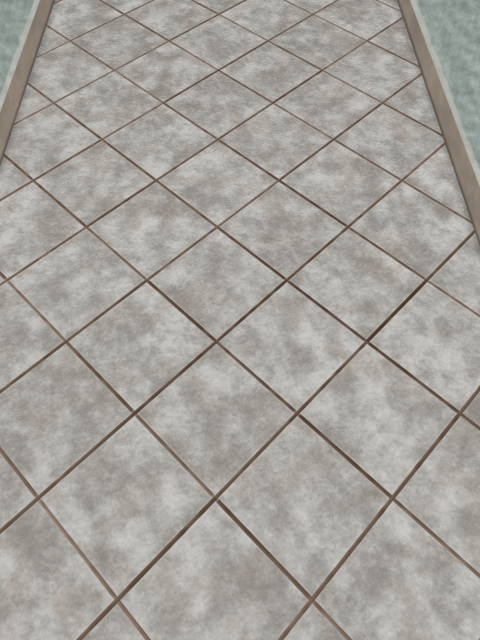
A Shadertoy shader for this texture:

```glsl
const vec3 TILE_LIGHT = vec3(0.775, 0.77, 0.755);
const vec3 TILE_DARK = vec3(0.565, 0.55, 0.53);
const vec3 TILE_STAIN = vec3(0.56, 0.51, 0.47);
const vec3 GROUT_LIGHT = vec3(0.58, 0.50, 0.44);
const vec3 GROUT_DARK = vec3(0.31, 0.235, 0.19);
const vec3 SKIRTING = vec3(0.53, 0.485, 0.44);
const vec3 WALL = vec3(0.575, 0.615, 0.595);
const vec3 WALL_TRIM = vec3(0.69, 0.70, 0.67);

float hash(vec2 p) {
    return fract(sin(dot(p, vec2(127.1, 311.7))) * 43758.5453);
}

float noise(vec2 p) {
    vec2 c = floor(p), f = fract(p);
    f = f * f * (3.0 - 2.0 * f);
    return mix(mix(hash(c), hash(c + vec2(1, 0)), f.x),
               mix(hash(c + vec2(0, 1)), hash(c + vec2(1, 1)), f.x), f.y);
}

// Layered noise; a higher gain gives a rougher result.
float fbm(vec2 p, float gain) {
    float sum = 0.0, total = 0.0, amp = 1.0;
    for (int k = 0; k < 6; k++) {
        sum += amp * noise(p);
        total += amp;
        p = mat2(1.6, 1.2, -1.2, 1.6) * p + 7.3;
        amp *= gain;
    }
    return sum / total;
}

// Perspective floor: one unit per tile, axes along the diagonal joints.
vec2 floorCoords(vec2 p) {
    float depth = 17.362 / (p.y + 0.806) - 12.958;
    float diagonal = (p.y + 0.841) / 5.85;
    float across = 2.0 * (p.x - 0.3418 + 0.007 * p.y) / diagonal;
    return 0.5 * vec2(across + depth, across - depth);
}

// Mottled stone, shifted and toned for each tile.
vec3 tileColor(vec2 g) {
    vec2 id = floor(g);
    vec2 q = g + 17.0 * vec2(hash(id), hash(id + 31.0));
    float cloud = fbm(q * 4.5, 0.72) + 0.03 * (hash(id + 5.0) - 0.5);
    vec3 col = mix(TILE_DARK, TILE_LIGHT, smoothstep(0.15, 0.80, cloud));
    float stain = smoothstep(0.48, 0.72, fbm(q * 4.0 + 40.0, 0.68));
    col = mix(col, TILE_STAIN, 0.32 * stain);
    float relief = noise(q * 36.0) - noise(q * 36.0 + vec2(0.5, -0.5));
    return col + 0.03 * relief + 0.03 * (noise(q * 80.0) - 0.5);
}

// Lays the joints that cross axis a; b runs along them.
vec3 addJoint(vec3 col, float a, float b, float pixel, float seed, float wear) {
    float line = floor(a + 0.5);
    float side = a - line;
    float d = abs(side);
    float tone = hash(vec2(line + seed, floor(b)));
    float rough = noise(vec2(b * 14.0, line + seed));
    float halfWidth = 0.0115 + 0.003 * tone + 0.003 * rough;

    // Pale bevel, then the grout, darker along one side.
    float bevel = smoothstep(0.038, 0.020, d) * smoothstep(0.1, 0.8, rough);
    col = mix(col, TILE_LIGHT, 0.35 * bevel);
    float dirt = clamp(0.45 * tone + 0.30 * rough + wear, 0.0, 1.0);
    vec3 grout = mix(GROUT_LIGHT, GROUT_DARK, dirt);
    grout *= 1.0 - 0.16 * smoothstep(-0.004, 0.010, side);
    float cover = 1.0 - smoothstep(halfWidth - 0.7 * pixel, halfWidth + 0.7 * pixel, d);
    return mix(col, grout, cover);
}

vec3 floorColor(vec2 g, vec2 pixel, float wear) {
    vec3 col = tileColor(g);
    col = addJoint(col, g.x, g.y, pixel.x, 11.0, wear - 0.08);
    return addJoint(col, g.y, g.x, pixel.y, 57.0, wear);
}

// Signed horizontal distance outside a pair of slanted borders.
float outside(vec2 p, vec2 left, vec2 right) {
    return max(left.x - left.y * p.y - p.x, p.x - right.x - right.y * p.y);
}

void mainImage(out vec4 fragColor, in vec2 fragCoord) {
    vec2 uv = fragCoord / iResolution.xy;
    vec2 p = vec2(0.75 * uv.x, 1.0 - uv.y);
    float aa = 1.0 / iResolution.y;

    // Tiled floor, dirtiest around the middle right.
    vec2 g = floorCoords(p);
    vec2 fromDirt = p - vec2(0.46, 0.52);
    float wear = 0.42 * exp(-9.0 * dot(fromDirt, fromDirt));
    vec3 col = floorColor(g, fwidth(g), wear);
    col *= 1.0 - 0.03 * smoothstep(0.35, 0.0, p.y);

    // Skirting with a contact shadow.
    float skirt = outside(p, vec2(0.086, 0.33), vec2(0.620, 0.337));
    col *= 1.0 - 0.15 * smoothstep(-0.012, 0.0, skirt);
    vec3 board = SKIRTING * (0.84 + 0.32 * fbm(p * vec2(55.0, 22.0), 0.6));
    board *= 0.65 + 0.35 * smoothstep(0.0, 0.006, skirt);
    col = mix(col, board, smoothstep(-aa, aa, skirt));

    // Rough plaster wall above a pale trim.
    float wall = outside(p, vec2(0.0625, 0.355), vec2(0.6406, 0.373));
    float stucco = fbm(p * 75.0, 0.6) - fbm(p * 75.0 + vec2(0.5, -0.6), 0.6);
    vec3 plaster = WALL * (0.94 + 0.12 * fbm(p * 12.0, 0.5)) + 0.2 * stucco;
    float trimEdge = 0.007 + 0.004 * noise(p * 70.0);
    plaster = mix(WALL_TRIM + 0.1 * stucco, plaster, smoothstep(-0.002, 0.003, wall - trimEdge));
    col = mix(col, plaster, smoothstep(-aa, aa, wall));

    fragColor = vec4(col, 1.0);
}
```
